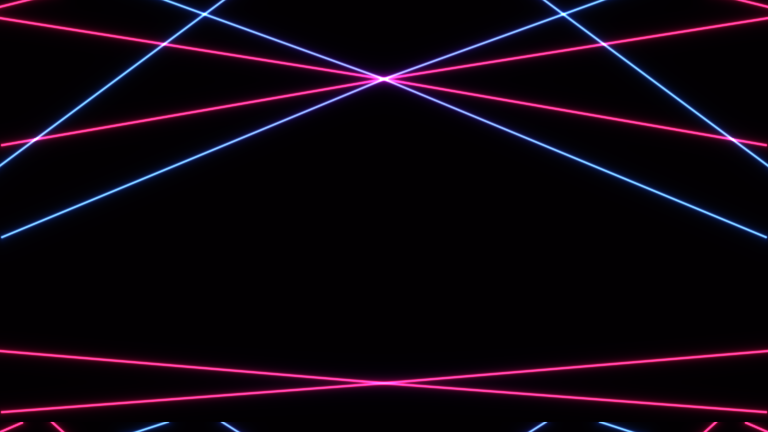
This background is drawn by a Shadertoy shader. Its source:

```glsl
// Crossing pink and blue neon beams on black, mirrored about the vertical axis.
// Each beam is a segment distance shaped into a bright core, a tight halo and
// a faint haze; a thin strip along the bottom holds a separate set of beams.

const vec3 BACKDROP  = vec3(0.006, 0.0, 0.008);
const vec3 PINK_CORE = vec3(0.95, 0.30, 0.56);
const vec3 PINK_HALO = vec3(0.72, 0.01, 0.24);
const vec3 BLUE_CORE = vec3(0.50, 0.72, 0.76);
const vec3 BLUE_HALO = vec3(0.05, 0.22, 0.72);
const vec3 VIOLET    = vec3(0.22, 0.03, 0.62);
const float STRIP_TOP = 0.0235;

float segmentDistance(vec2 p, vec2 a, vec2 b) {
    vec2 ab = b - a;
    float t = clamp(dot(p - a, ab) / dot(ab, ab), 0.0, 1.0);
    return length(p - a - ab * t);
}

// Light given off by a beam at distance d
vec3 neon(float d, vec3 core, vec3 halo, vec3 haze) {
    float coreWidth = 0.0028;
    return core * exp(-d * d / (coreWidth * coreWidth))
         + halo * 0.60 * exp(-d / 0.0062)
         + haze * 0.10 * exp(-d / 0.016);
}

vec3 pinkBeam(vec2 p, vec2 a, vec2 b) {
    vec3 haze = mix(VIOLET, PINK_HALO, smoothstep(0.1, 0.8, p.x));
    return neon(segmentDistance(p, a, b), PINK_CORE, PINK_HALO, haze);
}

// Blue beams turn violet around the central crossing
vec3 blueBeam(vec2 p, vec2 a, vec2 b) {
    float outward = smoothstep(0.05, 0.55, p.x);
    vec3 halo = mix(VIOLET, BLUE_HALO, outward);
    return neon(segmentDistance(p, a, b), BLUE_CORE, halo, halo);
}

// Upper fan, its side beams and the low pink cross
vec3 mainBeams(vec2 p) {
    vec2 hub = vec2(0.0, 0.817);
    vec2 lowHub = vec2(0.0, 0.113);
    vec3 light = pinkBeam(p, hub, vec2(0.888, 0.958));
    light += pinkBeam(p, hub, vec2(0.884, 0.664));
    light += blueBeam(p, hub, vec2(0.620, 1.041));
    light += blueBeam(p, hub, vec2(0.884, 0.451));
    light += blueBeam(p, vec2(0.310, 1.045), vec2(0.930, 0.586));
    light += pinkBeam(p, vec2(0.950, 0.969), vec2(0.760, 1.016));
    light += pinkBeam(p, lowHub, vec2(0.889, 0.1875));
    light += pinkBeam(p, lowHub, vec2(0.884, 0.046));
    return light;
}

// Short beam ends inside the bottom strip
vec3 stripBeams(vec2 p) {
    vec3 light = blueBeam(p, vec2(0.500, 0.0235), vec2(0.603, -0.010));
    light += blueBeam(p, vec2(0.375, 0.0235), vec2(0.322, -0.010));
    light += pinkBeam(p, vec2(0.769, 0.0235), vec2(0.732, -0.010));
    light += pinkBeam(p, vec2(0.838, 0.0215), vec2(0.911, -0.010));
    return light;
}

void mainImage(out vec4 fragColor, in vec2 fragCoord) {
    // Height units, folded about the centre line
    vec2 p = fragCoord / iResolution.y;
    p.x = abs(p.x - 0.5 * iResolution.x / iResolution.y);

    // Cut between the strip and the rest
    float pixel = 1.0 / iResolution.y;
    float aboveStrip = smoothstep(-0.5 * pixel, 0.5 * pixel, p.y - STRIP_TOP);
    vec3 light = mix(stripBeams(p), mainBeams(p), aboveStrip);

    fragColor = vec4(min(BACKDROP + light, 1.0), 1.0);
}
```
